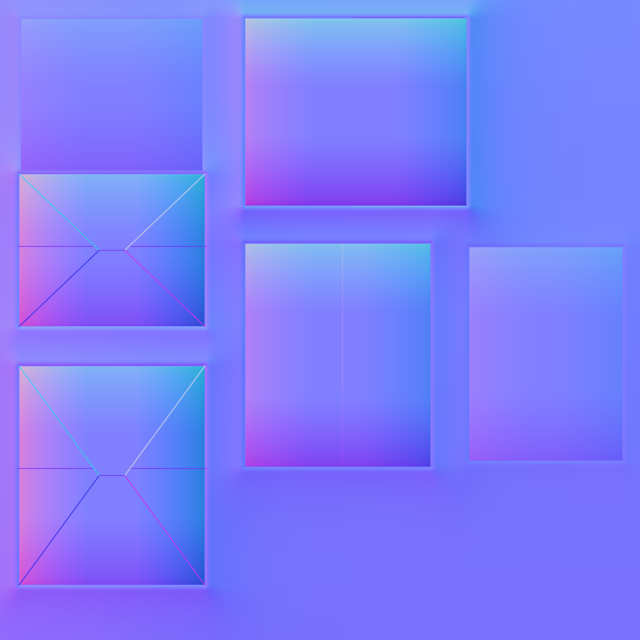
A WebGL 1 fragment shader for this texture map:

```glsl
precision highp float;
uniform vec2 u_resolution;

// Widths in canvas units
const float BULGE_WIDTH = 0.110;
const float GLOW_REACH = 0.052;
const float RIM_WIDTH = 0.0055;
const float LIP_WIDTH = 0.0035;
const float SEAM_WIDTH = 0.0008;

// Red falls to the right, green rises to the top
const vec2 FACING = vec2(-1.0, 1.0);

// Panel centres and half sizes
const vec2 LID_C = vec2(0.1745, 0.852);
const vec2 LID_H = vec2(0.142, 0.119);
const vec2 WIDE_C = vec2(0.556, 0.825);
const vec2 WIDE_H = vec2(0.173, 0.1465);
const vec2 SHORT_FOLD_C = vec2(0.175, 0.609);
const vec2 SHORT_FOLD_H = vec2(0.145, 0.119);
const vec2 TALL_FOLD_C = vec2(0.175, 0.257);
const vec2 TALL_FOLD_H = vec2(0.145, 0.171);
const vec2 SPLIT_C = vec2(0.528, 0.445);
const vec2 SPLIT_H = vec2(0.145, 0.1745);
const vec2 SIDE_C = vec2(0.853, 0.447);
const vec2 SIDE_H = vec2(0.120, 0.167);

// Fold geometry and slopes
const float APEX_HALF = 0.020;
const float SIDE_SEAM_START = 0.030;
const float FOLD_SLOPE = 0.62;
const vec2 CREASE_SLOPE = vec2(-0.10, -0.66);
const vec2 SPLIT_SLOPE = vec2(0.32, 0.02);

float segmentDistance(vec2 p, vec2 a, vec2 b) {
  vec2 ab = b - a;
  return length(p - a - ab * clamp(dot(p - a, ab) / dot(ab, ab), 0.0, 1.0));
}

float seamMask(vec2 p, vec2 a, vec2 b) {
  float aa = 0.7 / u_resolution.y;
  return 1.0 - smoothstep(SEAM_WIDTH - aa, SEAM_WIDTH + aa, segmentDistance(p, a, b));
}

// Adds outer glow and rim to ground, and the bulged surface to face
void addPanel(vec2 p, vec2 centre, vec2 halfSize, vec2 bulge, float glow, float rim,
              inout vec2 ground, inout vec2 face, inout float cover) {
  vec2 q = p - centre;
  vec2 side = sign(q) * FACING;
  vec2 inset = halfSize - abs(q);
  vec2 inner = max(inset, 0.0);
  vec2 outer = max(-inset, 0.0);
  float d = length(outer);
  vec2 away = side * outer / max(d, 0.0001);
  ground += away * (glow * exp(-d / GLOW_REACH)
                    - rim * exp(-d * d / (RIM_WIDTH * RIM_WIDTH)));

  vec2 ramp = pow(max(1.0 - inner / BULGE_WIDTH, 0.0), vec2(1.2));
  vec2 slope = side * (bulge * ramp + 0.25 * rim * exp(-inner / LIP_WIDTH));
  float aa = 1.0 / u_resolution.y;
  float inside = smoothstep(-aa, aa, min(inset.x, inset.y));
  face = mix(face, slope, inside);
  cover = max(cover, inside);
}

// Four diagonal folds, a short ridge and two side creases
void addFolds(vec2 p, vec2 centre, vec2 halfSize, float creaseY, inout vec2 slope) {
  vec2 q = p - centre;
  vec2 m = abs(q);
  vec2 apex = vec2(APEX_HALF, 0.0);
  float crease = seamMask(vec2(m.x, q.y), vec2(SIDE_SEAM_START, creaseY),
                          vec2(halfSize.x + 0.002, creaseY));
  slope = mix(slope, CREASE_SLOPE, 0.65 * crease);
  slope = mix(slope, sign(q) * FOLD_SLOPE, 0.85 * seamMask(m, halfSize, apex));
  slope = mix(slope, CREASE_SLOPE, 0.65 * seamMask(q, -apex, apex));
}

void main() {
  vec2 p = gl_FragCoord.xy / u_resolution;

  // Broad tilt of the background
  vec2 ground = vec2(mix(0.12, -0.06, smoothstep(0.0, 0.4, p.x)), mix(-0.12, 0.07, p.y));
  vec2 face = vec2(0.0);
  float cover = 0.0;

  addPanel(p, LID_C, LID_H, vec2(0.17, 0.24), 0.12, 0.12, ground, face, cover);
  addPanel(p, WIDE_C, WIDE_H, vec2(0.40, 0.52), 0.38, 0.55, ground, face, cover);
  addPanel(p, SHORT_FOLD_C, SHORT_FOLD_H, vec2(0.66, 0.38), 0.18, 0.42, ground, face, cover);
  addPanel(p, TALL_FOLD_C, TALL_FOLD_H, vec2(0.66, 0.38), 0.24, 0.48, ground, face, cover);
  addPanel(p, SPLIT_C, SPLIT_H, vec2(0.36, 0.48), 0.20, 0.34, ground, face, cover);
  addPanel(p, SIDE_C, SIDE_H, vec2(0.20, 0.26), 0.08, 0.16, ground, face, cover);
  vec2 slope = mix(ground, face, cover);

  addFolds(p, SHORT_FOLD_C, SHORT_FOLD_H, 0.006, slope);
  addFolds(p, TALL_FOLD_C, TALL_FOLD_H, 0.011, slope);

  // Upright seam, fainter toward its foot
  float seamFade = mix(0.4, 0.9, smoothstep(0.385, 0.400, p.y));
  slope += SPLIT_SLOPE * seamFade * seamMask(p, vec2(0.5352, 0.271), vec2(0.5352, 0.619));

  // Half-length edge creases of the wide panel
  vec2 w = vec2(p.x, abs(p.y - WIDE_C.y));
  float edge = seamMask(w, vec2(0.551, WIDE_H.y + 0.001), vec2(0.725, WIDE_H.y + 0.001));
  slope.y -= 0.20 * sign(p.y - WIDE_C.y) * edge;

  // Slope to normal to colour
  float up = sqrt(max(1.0 - dot(slope, slope), 0.0));
  gl_FragColor = vec4(0.5 + 0.5 * vec3(slope, up), 1.0);
}
```
